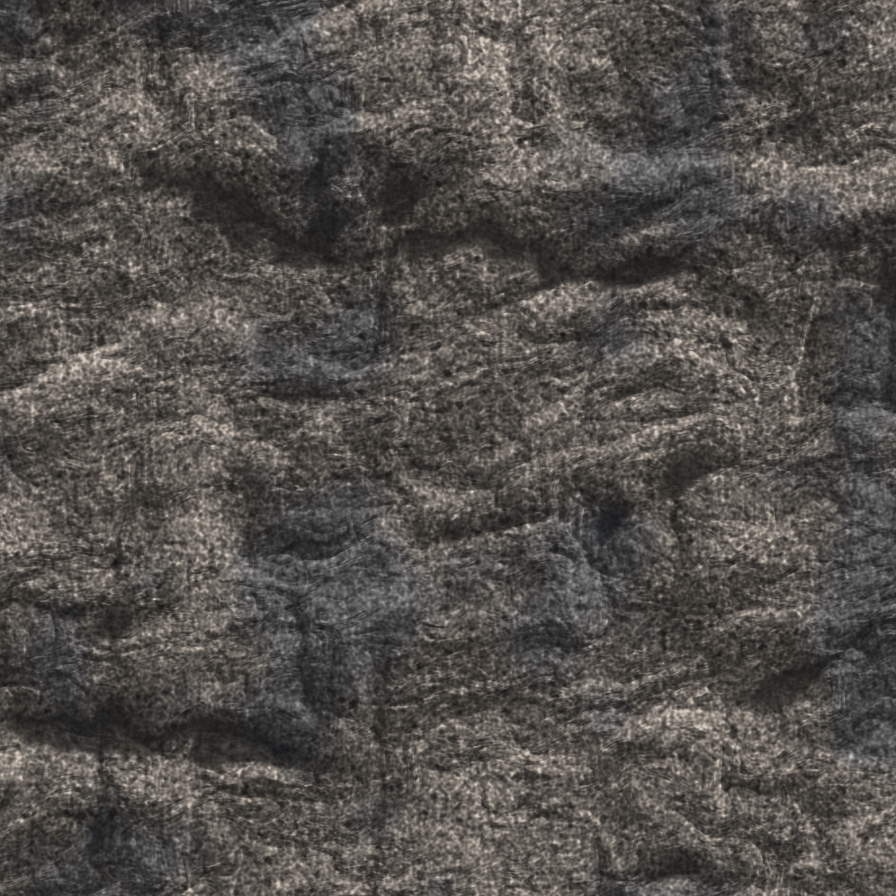
Reproduce this texture procedurally as a WebGL 2 fragment shader.

```glsl
#version 300 es
precision highp float;
precision highp int;

uniform vec2 u_resolution;
out vec4 outColor;

vec2 hashGradient(vec2 cell) {
    uvec2 q = uvec2(ivec2(cell)) * uvec2(1597334673u, 3812015801u);
    uint n = (q.x ^ q.y) * 1597334673u;
    n ^= n >> 16;
    n *= 2246822519u;
    n ^= n >> 13;
    return (vec2(float(n & 65535u), float(n >> 16)) / 32767.5 - 1.0) * 1.25;
}

float gradientNoise(vec2 p) {
    vec2 cell = floor(p);
    vec2 f = p - cell;
    vec2 w = f * f * f * (f * (f * 6.0 - 15.0) + 10.0);
    vec2 e = vec2(1.0, 0.0);
    float a = dot(hashGradient(cell), f);
    float b = dot(hashGradient(cell + e.xy), f - e.xy);
    float c = dot(hashGradient(cell + e.yx), f - e.yx);
    float d = dot(hashGradient(cell + e.xx), f - e.xx);
    return mix(mix(a, b, w.x), mix(c, d, w.x), w.y);
}

vec2 rotate(vec2 p, float angle) {
    float c = cos(angle);
    float s = sin(angle);
    return vec2(c * p.x + s * p.y, c * p.y - s * p.x);
}

// Bends straight contours into jagged ones
vec2 jaggedWarp(vec2 p) {
    vec2 coarse = vec2(gradientNoise(p * 6.0 + 3.7), gradientNoise(p * 6.0 + 41.2));
    vec2 fine = vec2(gradientNoise(p * 21.0 + 9.1), gradientNoise(p * 21.0 + 63.8));
    return p + 0.035 * coarse + 0.014 * fine;
}

// Rounded lumps with sharp creases, plus a scarp along the zero contour
float ledge(float n, float softness) {
    return abs(n) + 0.32 * n / (abs(n) + softness);
}

// Octaves alternate between shallow and steep rock strata
float rockHeight(vec2 p, int octaves) {
    vec2 q = jaggedWarp(p);
    float height = 0.0;
    float amplitude = 0.08;
    float frequency = 3.5;
    for (int i = 0; i < octaves; i++) {
        float angle = (i % 2 == 0) ? 0.3 : 1.05;
        vec2 strata = rotate(q, angle) * vec2(0.65, 1.25) * frequency;
        float n = gradientNoise(strata + float(i) * 17.3);
        height += amplitude * ledge(n, 0.01 * frequency);
        amplitude *= 0.52;
        frequency *= 1.9;
    }
    return height;
}

// Slope of the surface towards the light
float litSlope(vec2 p, vec2 light, float reach) {
    return (rockHeight(p - light * reach, 7) - rockHeight(p + light * reach, 7)) / (2.0 * reach);
}

float castShadow(vec2 p, vec2 light, float elevation) {
    float start = rockHeight(p, 4);
    float blocked = 0.0;
    for (int i = 1; i <= 9; i++) {
        float travel = 0.0065 * float(i);
        float rise = rockHeight(p + light * travel, 4) - start;
        blocked = max(blocked, rise - travel * elevation);
    }
    return smoothstep(0.0, 0.013, blocked);
}

// Fine mineral speckle with small dark pits
float mineralGrain(vec2 p) {
    float speckle = gradientNoise(p * 125.0) + gradientNoise(p * 230.0 + 31.0);
    float pits = smoothstep(0.15, 0.45, gradientNoise(p * vec2(75.0, 95.0) + 77.0));
    return 1.3 * speckle - 0.8 * pits;
}

vec3 stoneColor(float tone, float damp) {
    float brightness = min(0.27 * exp(0.45 * tone), 0.78);
    vec3 dryTint = vec3(1.06, 1.0, 0.94);
    vec3 dampTint = vec3(0.95, 1.0, 1.1);
    return brightness * mix(dryTint, dampTint, damp);
}

void main() {
    vec2 p = gl_FragCoord.xy / min(u_resolution.x, u_resolution.y);
    vec2 light = normalize(vec2(0.5, 0.86));

    // Relief lighting
    float slope = litSlope(p, light, 0.001);
    float relief = 1.15 * slope / sqrt(0.5 + slope * slope);
    float shadow = castShadow(p, light, 0.6);

    // Broad weathering and damp hollows
    float weathering = gradientNoise(p * 4.5 + 12.0) + 0.6 * gradientNoise(p * 11.0 + 5.0);
    float damp = smoothstep(0.0, 0.45, -weathering) * (0.45 + 0.4 * shadow);

    float tone = 0.28 + relief * (1.0 - 0.45 * shadow) - 1.1 * shadow;
    tone += mineralGrain(p) * (1.0 - 0.5 * max(shadow, damp));
    tone += 0.6 * weathering;

    outColor = vec4(stoneColor(tone, damp), 1.0);
}
```
